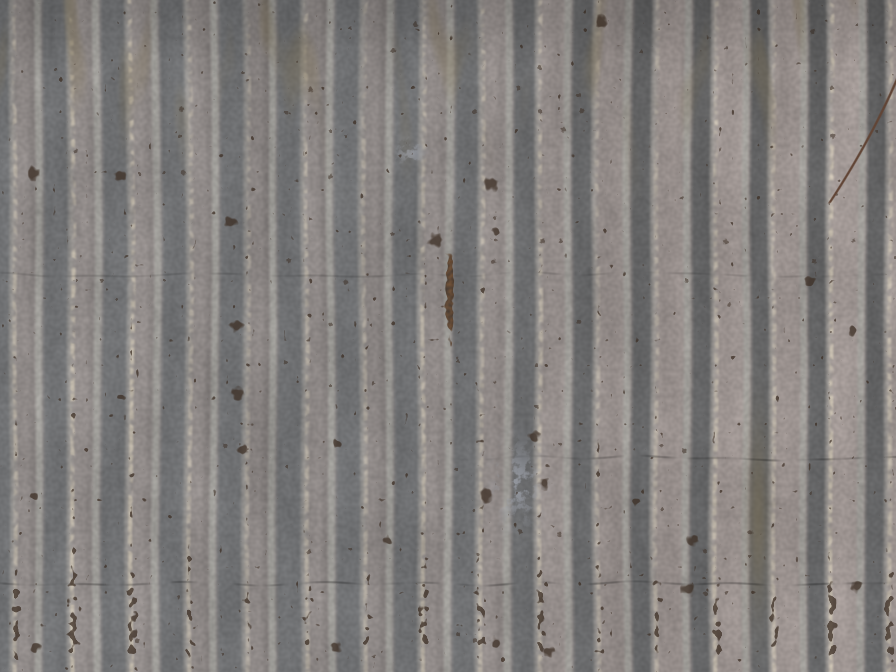
Give the GLSL for this texture, as a WebGL 1 fragment shader.

```glsl
precision highp float;
uniform vec2 u_resolution;

const float RIDGES = 15.36;        // corrugations across the canvas
const float FIRST_EDGE = 0.24;     // offset of the first crest, in periods
const float ASPECT = 1.3333;
const float WOBBLE = 0.07;         // bending of the ridges, in periods
const float GRAIN = 0.085;
const float MOTTLE = 0.075;
const vec3 FACE = vec3(0.575, 0.552, 0.545);
const vec3 PINK_FACE = vec3(0.615, 0.580, 0.568);
const vec3 VALLEY = vec3(0.435, 0.440, 0.448);
const vec3 DEEP_VALLEY = vec3(0.370, 0.370, 0.372);
const vec3 SHOULDER = vec3(0.625, 0.625, 0.605);
const vec3 GLINT = vec3(0.780, 0.745, 0.680);
const vec3 RUST = vec3(0.235, 0.180, 0.140);
const vec3 ORANGE_RUST = vec3(0.400, 0.265, 0.155);
const vec3 OCHRE = vec3(0.490, 0.440, 0.330);
const vec3 ZINC = vec3(0.610, 0.625, 0.660);
const vec3 TWIG = vec3(0.380, 0.270, 0.210);
const vec2 SCAR = vec2(0.669, 0.562);
const vec2 MOSS = vec2(1.128, 0.230);
const vec2 TWIG_TIP = vec2(1.233, 0.696);

float hash(vec2 p) {
  return fract(sin(dot(p, vec2(127.1, 311.7))) * 43758.55);
}

vec2 gradient(vec2 cell) {
  float angle = 6.2832 * hash(cell);
  return vec2(cos(angle), sin(angle));
}

float gradientNoise(vec2 p) {
  vec2 i = floor(p), f = fract(p);
  vec2 u = f * f * f * (f * (f * 6.0 - 15.0) + 10.0);
  vec2 e = vec2(1.0, 0.0);
  float low = mix(dot(gradient(i), f), dot(gradient(i + e), f - e), u.x);
  float high = mix(dot(gradient(i + e.yx), f - e.yx), dot(gradient(i + e.xx), f - e.xx), u.x);
  return mix(low, high, u.y);
}

float fbm(vec2 p) {
  float sum = 0.0, amp = 1.0;
  for (int k = 0; k < 4; k++) {
    sum += amp * gradientNoise(p);
    p = p * 2.03 + 17.3;
    amp *= 0.55;
  }
  return sum;
}

float band(float x, float centre, float halfWidth, float soft) {
  return 1.0 - smoothstep(halfWidth - soft, halfWidth + soft, abs(x - centre));
}

float blob(vec2 p, vec2 centre, vec2 size) {
  vec2 d = (p - centre) / size;
  return exp(-dot(d, d));
}

// Round specks, one candidate per jittered cell
float specks(vec2 p, float density, float chance) {
  vec2 cell = floor(p * density);
  vec2 centre = 0.3 + 0.4 * vec2(hash(cell + 3.1), hash(cell + 8.7));
  float radius = mix(0.06, 0.16, hash(cell + 5.3));
  float d = length(fract(p * density) - centre) + 0.08 * gradientNoise(p * density * 9.0);
  return step(hash(cell), chance) * (1.0 - smoothstep(radius * 0.5, radius, d));
}

void main() {
  vec2 uv = gl_FragCoord.xy / u_resolution;
  vec2 p = uv * vec2(ASPECT, 1.0);
  float right = smoothstep(0.4, 0.8, uv.x);

  // Corrugation phase, with the seam between ridges hidden in the valley
  float t = uv.x * RIDGES - FIRST_EDGE + WOBBLE * gradientNoise(p * vec2(5.0, 2.5));
  float id = floor(t + 0.25);
  float f = t - id;
  float tone = hash(vec2(id, 4.0));
  float fine = gradientNoise(p * 150.0);
  float coarse = fbm(p * vec2(9.0, 6.0));

  // Folded sheet: valley, face, shoulder and glinting left crest
  float faceEnd = mix(0.50, 0.60, right);
  float face = smoothstep(-0.11, 0.0, f) * (1.0 - smoothstep(faceEnd - 0.05, faceEnd + 0.07, f));
  vec3 color = mix(VALLEY, DEEP_VALLEY, right * (0.5 + 0.5 * uv.y));
  color = mix(color, mix(FACE, PINK_FACE, right) * (0.94 + 0.08 * tone), face);
  color *= 1.0 - 0.07 * band(f, 0.33, 0.06, 0.06) * (1.0 - right);
  color = mix(color, SHOULDER, 0.75 * band(f, faceEnd - 0.07, 0.055, 0.04));
  color = mix(color, SHOULDER, 0.40 * band(f, -0.03, 0.05, 0.05));
  float broken = smoothstep(-0.25, 0.35, gradientNoise(p * vec2(60.0, 85.0)) + 0.25 - 0.4 * uv.y);
  color = mix(color, GLINT, broken * (0.40 + 0.45 * tone) * band(f, 0.02, 0.035, 0.03));

  // Weathered zinc
  color *= 1.0 + MOTTLE * coarse + GRAIN * (fine + 0.6 * gradientNoise(p * 62.0));
  color *= 1.0 + 0.06 * gradientNoise(p * vec2(45.0, 4.0));
  float zinc = blob(p, vec2(0.61, 0.774), vec2(0.018)) + blob(p, vec2(0.77, 0.28), vec2(0.03, 0.05));
  color = mix(color, ZINC, 0.8 * zinc * smoothstep(-0.05, 0.3, fbm(p * 38.0)));

  // Ochre runs and a mossy stain
  float runs = smoothstep(0.15, 0.5, gradientNoise(p * vec2(24.0, 5.0))) * smoothstep(0.65, 1.0, uv.y);
  color = mix(color, OCHRE, 0.45 * runs + 0.5 * blob(p, MOSS, vec2(0.014, 0.13)));

  // Faint horizontal creases
  float crease = p.y + 0.008 * gradientNoise(p * vec2(9.0, 1.0));
  float creases = band(crease, 0.592, 0.0015, 0.0015) * 0.5
    + band(crease, 0.319, 0.0015, 0.0015) * right + band(crease, 0.132, 0.0015, 0.0015);
  color *= 1.0 - 0.25 * creases * smoothstep(-0.3, 0.3, gradientNoise(p * 25.0));

  // Rust along the crests, thickest near the foot
  float foot = smoothstep(0.0, 0.05, uv.y) * (1.0 - smoothstep(0.09, 0.18, uv.y));
  float crest = band(f, 0.04, 0.07, 0.06);
  float crust = gradientNoise(p * vec2(105.0, 80.0)) + 0.25 * fine;
  float rust = smoothstep(0.46, 0.64, crust + crest * (0.12 * (1.0 - uv.y) + foot * (0.2 + 0.35 * tone)));
  rust = max(rust, max(specks(p, 13.0, 0.13), 0.7 * specks(p + 0.37, 32.0, 0.07)));
  color = mix(color, RUST, 0.75 * rust);
  float scar = blob(p, SCAR, vec2(0.007, 0.065));
  color = mix(color, mix(RUST, ORANGE_RUST, 0.5 + fine), 0.85 * smoothstep(0.4, 0.65, scar + 0.6 * crust));

  // Dry twig
  float s = (p.y - TWIG_TIP.y) / 0.182;
  float twigX = TWIG_TIP.x + 0.1 * s + 0.02 * s * (1.0 - s);
  color = mix(color, TWIG, band(p.x, twigX, 0.002, 0.0015) * smoothstep(0.0, 0.02, s) * step(s, 1.1));

  // Soft shade at the top
  color *= 1.0 - 0.12 * smoothstep(0.88, 1.0, uv.y);
  gl_FragColor = vec4(color, 1.0);
}
```
